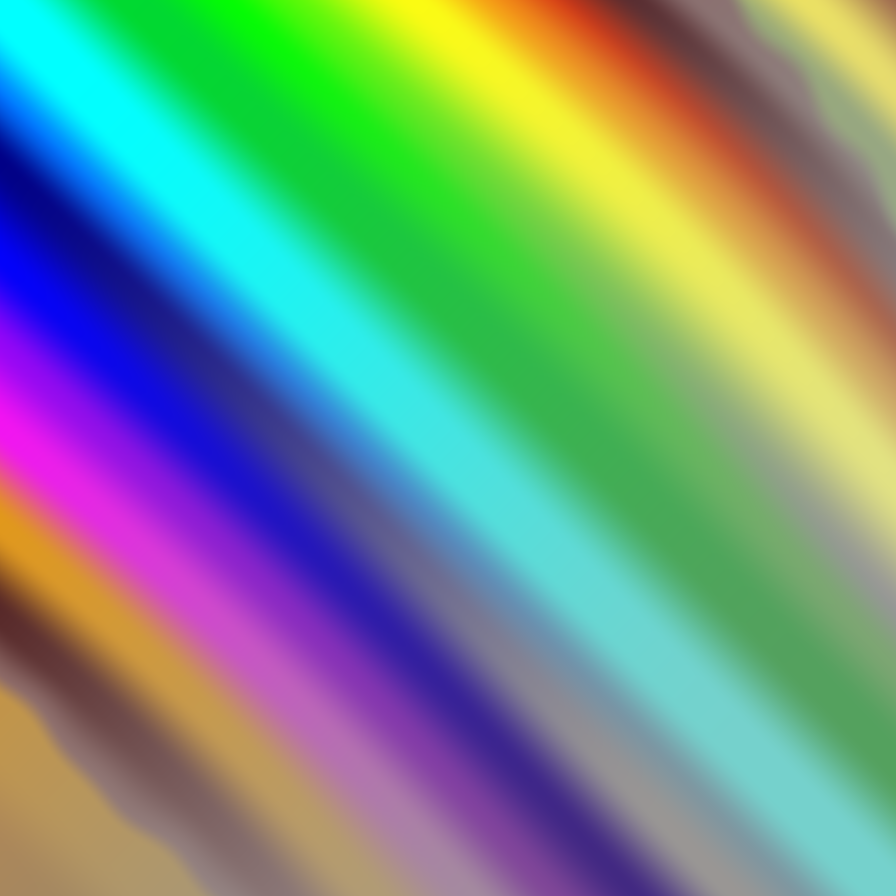
Reproduce this background procedurally as a WebGL 1 fragment shader.

```glsl
precision highp float;
// Soft diagonal rainbow bands that fade from vivid at the upper left to grey
// at the lower right. A chain of smooth colour stops runs across the bands;
// each stop blends its vivid and faded colour by the distance along them.
uniform vec2 u_resolution;

// Blend into the next band between two positions; at = (across, fade).
vec3 band(vec3 base, vec2 at, float start, float end, vec3 vivid, vec3 faded) {
  return mix(base, mix(vivid, faded, at.y), smoothstep(start, end, at.x));
}

void main() {
  vec2 uv = gl_FragCoord.xy / u_resolution;
  float across = uv.x + uv.y - 1.0;
  float along = uv.x + 1.0 - uv.y;

  // Bow the bands slightly and fade them along their length
  across -= 0.05 * abs(across) * cos(3.1416 * (along - 1.0));
  vec2 at = vec2(across, smoothstep(0.1, 1.7, along));

  // Uneven folds in the two far corners
  float bulge = (along - 1.0) / 0.12;
  float lowFold = -0.79 - 0.025 * exp(-bulge * bulge) + 0.004 * sin(along * 40.0);
  float highFold = 0.765 - 0.13 * (along - 0.95) + 0.008 * sin(along * 34.0);

  // Lower left: ochre, mauve, dark brown, orange
  vec3 color = mix(vec3(0.80, 0.50, 0.20), vec3(0.56, 0.55, 0.48), at.y);
  color = band(color, at, -1.0, -0.88, vec3(0.85, 0.57, 0.12), vec3(0.62, 0.60, 0.54));
  color = band(color, at, lowFold - 0.018, lowFold + 0.018, vec3(0.54, 0.34, 0.32), vec3(0.59, 0.56, 0.56));
  color = band(color, at, lowFold + 0.005, -0.715, vec3(0.24, 0.0, 0.0), vec3(0.59, 0.54, 0.54));
  color = band(color, at, -0.70, -0.60, vec3(0.94, 0.59, 0.0), vec3(0.67, 0.61, 0.50));

  // Magenta, purple, blue, navy
  color = band(color, at, -0.585, -0.48, vec3(1.0, 0.0, 1.0), vec3(0.63, 0.56, 0.61));
  color = band(color, at, -0.47, -0.37, vec3(0.59, 0.0, 1.0), vec3(0.50, 0.28, 0.59));
  color = band(color, at, -0.38, -0.28, vec3(0.0, 0.0, 1.0), vec3(0.26, 0.16, 0.51));
  color = band(color, at, -0.28, -0.175, vec3(0.0, 0.0, 0.53), vec3(0.60, 0.59, 0.58));

  // Azure, cyan, greens
  color = band(color, at, -0.17, -0.09, vec3(0.0, 0.45, 1.0), vec3(0.49, 0.59, 0.63));
  color = band(color, at, -0.11, -0.025, vec3(0.0, 1.0, 1.0), vec3(0.46, 0.82, 0.80));
  color = band(color, at, 0.02, 0.14, vec3(0.0, 0.85, 0.19), vec3(0.33, 0.63, 0.37));
  color = band(color, at, 0.17, 0.27, vec3(0.0, 1.0, 0.0), vec3(0.49, 0.65, 0.45));
  color = band(color, at, 0.26, 0.34, vec3(0.30, 1.0, 0.0), vec3(0.59, 0.59, 0.59));

  // Yellow, orange, red, dark brown
  color = band(color, at, 0.32, 0.46, vec3(1.0, 1.0, 0.0), vec3(0.88, 0.88, 0.53));
  color = band(color, at, 0.47, 0.56, vec3(1.0, 0.56, 0.0), vec3(0.78, 0.65, 0.43));
  color = band(color, at, 0.54, 0.63, vec3(0.90, 0.15, 0.0), vec3(0.63, 0.42, 0.34));
  color = band(color, at, 0.60, 0.69, vec3(0.24, 0.0, 0.02), vec3(0.58, 0.56, 0.56));

  // Upper right: mauve, sage, pale yellow, brown
  color = band(color, at, 0.69, 0.75, vec3(0.52, 0.34, 0.35), vec3(0.58, 0.60, 0.58));
  color = band(color, at, highFold - 0.015, highFold + 0.025, vec3(0.60, 0.67, 0.40), vec3(0.59, 0.65, 0.55));
  color = band(color, at, 0.78, 0.855, vec3(0.98, 0.94, 0.27), vec3(0.86, 0.82, 0.51));
  color = band(color, at, 0.86, 0.97, vec3(0.59, 0.28, 0.20), vec3(0.59, 0.43, 0.37));

  gl_FragColor = vec4(color, 1.0);
}
```
